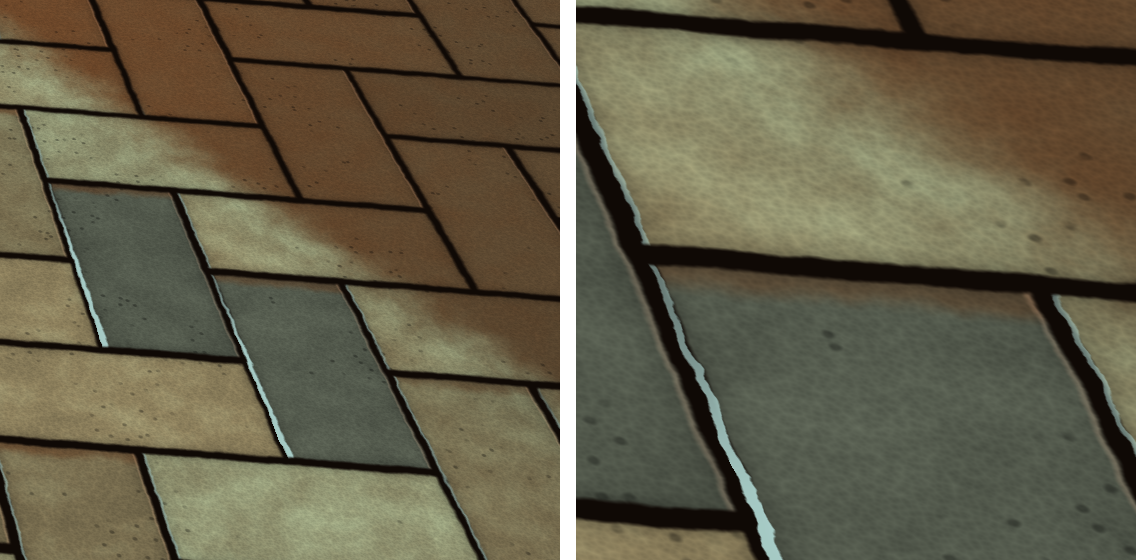
Left, the full canvas; right, a detail of the centre.
A Shadertoy shader for this texture:

```glsl
// Herringbone brick paving seen at a slant, crossed by a soft diagonal shadow.
// A perspective matrix maps the canvas to brick units, cell index modulo four
// finds each brick, then sines and cellular noise add wear, grain and rough joints.

// Columns: step along u, step along v, position of the lattice origin (y down)
const mat3 PAVING = mat3(0.228, 0.018, 0.0,
                         0.043, 0.1204, -0.05,
                         0.081, 0.3216, 1.0);
const vec3 WARM_SHADE = vec3(0.42, 0.275, 0.16);
const vec3 COOL_SHADE = vec3(0.35, 0.275, 0.185);
const vec3 TAN = vec3(0.54, 0.49, 0.355);
const vec3 MINT = vec3(0.56, 0.59, 0.46);
const vec3 SLATE = vec3(0.32, 0.345, 0.295);
const vec3 JOINT = vec3(0.06, 0.035, 0.02);
const vec3 GLINT = vec3(0.68, 0.83, 0.81);
const vec2 JOINT_HALF = vec2(0.031, 0.037);
const float ROUGHNESS = 0.009;
const float SHADOW_SLOPE = 0.66;
const float SHADOW_OFFSET = 0.06;
const float SHADOW_SOFTNESS = 0.06;
const vec2 SLATE_CENTRE = vec2(1.0, 1.5);

vec2 hash2(vec2 p) {
    vec3 h = fract(vec3(p.xyx) * vec3(0.1031, 0.103, 0.0973));
    h += dot(h, h.yzx + 33.33);
    return fract((h.xx + h.yz) * h.zy);
}

// Distance to the nearest scattered point
float cellular(vec2 p) {
    vec2 base = floor(p);
    float nearest = 2.0;
    for (int y = -1; y <= 1; y++)
        for (int x = -1; x <= 1; x++) {
            vec2 cell = base + vec2(x, y);
            nearest = min(nearest, length(cell + hash2(cell) - p));
        }
    return nearest;
}

// Layered, warped sines in about -1..1
float waves(vec2 p) {
    float sum = 0.0, amp = 0.6;
    for (int i = 0; i < 5; i++) {
        sum += amp * sin(p.x + 1.7 * sin(p.y)) * sin(p.y + 1.3 * sin(0.8 * p.x));
        p = mat2(1.6, 1.2, -1.2, 1.6) * p + 3.1;
        amp *= 0.6;
    }
    return sum;
}

// Finds the brick holding uv: its first corner and its size
void herringbone(vec2 uv, out vec2 corner, out vec2 size) {
    corner = floor(uv);
    float k = mod(corner.x - corner.y, 4.0);
    bool upright = k < 0.5 || k > 2.5;
    size = upright ? vec2(1.0, 2.0) : vec2(2.0, 1.0);
    if (k > 1.5) corner -= upright ? vec2(0.0, 1.0) : vec2(1.0, 0.0);
}

void mainImage(out vec4 fragColor, in vec2 fragCoord) {
    vec2 q = fragCoord / iResolution.xy;
    q.y = 1.0 - q.y;
    vec3 ground = inverse(PAVING) * vec3(q, 1.0);
    vec2 uv = ground.xy / ground.z;
    vec2 aa = fwidth(uv);

    // Brick under this point, with ragged sides
    vec2 ragged = uv + ROUGHNESS * vec2(waves(uv * 9.0), waves(uv * 9.0 + 40.0));
    vec2 corner, size;
    herringbone(ragged, corner, size);
    vec2 local = ragged - corner;
    vec2 inset = min(local, size - local);
    float upright = size.y - 1.0;
    vec2 rnd = hash2(corner + 60.0);
    float slate = upright * (1.0 - smoothstep(0.9, 1.3,
                  distance(corner + 0.5 * size, SLATE_CENTRE)));

    // Diagonal shadow edge
    float mottle = waves(uv * 5.0 + rnd * 20.0);
    float beyond = q.y - SHADOW_SLOPE * q.x - SHADOW_OFFSET;
    float lit = smoothstep(-SHADOW_SOFTNESS, SHADOW_SOFTNESS, beyond + 0.015 * mottle);

    // Stone: tan, mint by the shadow edge, slate in the middle patch
    float mint = max(exp(-9.0 * abs(beyond)), 0.8 * max(cos(1.8 * corner.x), 0.0));
    vec3 sunny = mix(TAN, MINT, clamp(mint + 0.25 * mottle, 0.0, 1.0));
    sunny *= mix(1.0, 0.86, upright);
    sunny = mix(sunny, SLATE, slate);
    vec3 shade = mix(WARM_SHADE, COOL_SHADE, clamp(q.x + 0.2 * mottle, 0.0, 1.0));
    float ledge = upright * (1.0 - smoothstep(0.07, 0.17, local.y + 0.03 * mottle));
    vec3 color = mix(shade, sunny, lit * (1.0 - 0.6 * ledge));
    color *= 0.96 + 0.08 * rnd.x;

    // Wear: blotches, grain and a few pits
    float grain = cellular(uv * 26.0) - 0.45;
    float fine = cellular(uv * 55.0 + 9.0) - 0.45;
    color *= 1.0 + mix(0.04, 0.09, lit) * mottle + 0.12 * grain + 0.12 * fine;
    float pit = 1.0 - smoothstep(0.05, 0.16, cellular(uv * 7.0 + 5.0));
    color *= 1.0 - 0.3 * pit * smoothstep(0.1, 0.5, waves(uv * 3.0));

    // Pale rim and dark joint
    vec2 halfWidth = JOINT_HALF * (0.8 + 0.4 * rnd.y);
    vec2 rim = inset - halfWidth;
    color *= 1.0 - 0.22 * exp(-max(min(rim.x, rim.y), 0.0) * 28.0);
    float sideRim = 1.0 - smoothstep(0.0, 0.018, abs(size.x - local.x - halfWidth.x - 0.008));
    color += vec3(0.15, 0.11, 0.09) * sideRim * upright;
    vec2 cover = smoothstep(-aa - 0.006, aa + 0.006, rim);
    color = mix(JOINT, color, cover.x * cover.y);

    // Light caught on the left sides, broadest low on the slate bricks
    float along = local.y / size.y;
    float glintHalf = mix(0.008, 0.024, slate * along);
    float glintAt = mix(halfWidth.x, 0.02, slate) + 0.008 * waves(uv * 14.0);
    float glint = 1.0 - smoothstep(glintHalf - aa.x, glintHalf + aa.x, abs(local.x - glintAt));
    glint *= lit * cover.y * mix(0.55, 0.95, slate * smoothstep(0.0, 0.5, along));
    color = mix(color, GLINT, glint);

    fragColor = vec4(clamp(color, 0.0, 1.0), 1.0);
}
```
